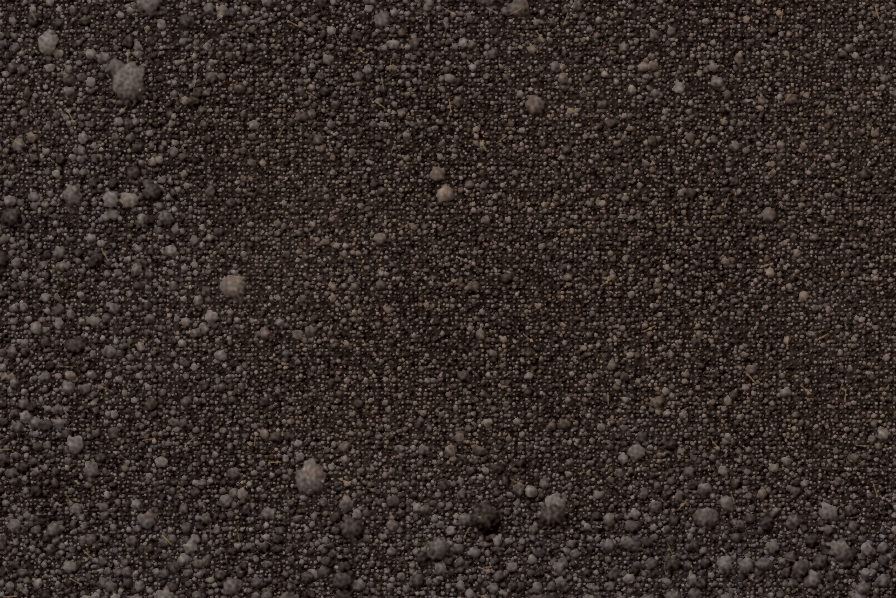
Write a Shadertoy shader that draws this texture.

```glsl
// Dark garden soil seen from above: layers of lit, rough-edged crumbs from fine
// grit to large clods, coarser toward the left, top and bottom edges,
// sprinkled with pale flecks and short straw fibres.

#define DARK_SOIL vec3(0.07, 0.04, 0.03)
#define PALE_SOIL vec3(0.52, 0.47, 0.44)
#define STRAW     vec3(0.58, 0.46, 0.32)
#define GAP_TONE  0.15
#define GRAIN_LOW 0.28
#define GRAIN_HIGH 0.80
#define RELIEF    0.30
#define ROUGHNESS 0.55
#define SHADOW    0.50
#define GRIT      0.42
#define LIGHT_DIR vec2(-0.45, 0.89)

vec3 hash3(vec2 p) {
    vec3 h = fract(p.xyx * vec3(0.1031, 0.1030, 0.0973));
    h += dot(h, h.yxz + 33.33);
    return fract((h.xxy + h.yzz) * h.zyx);
}

vec2 gradientAt(vec2 cell) {
    return hash3(cell + 71.0).xy * 2.0 - 1.0;
}

float gradientNoise(vec2 p) {
    vec2 i = floor(p), f = p - i;
    vec2 u = f * f * f * (f * (f * 6.0 - 15.0) + 10.0);
    float a = dot(gradientAt(i), f);
    float b = dot(gradientAt(i + vec2(1, 0)), f - vec2(1, 0));
    float c = dot(gradientAt(i + vec2(0, 1)), f - vec2(0, 1));
    float d = dot(gradientAt(i + vec2(1, 1)), f - vec2(1, 1));
    return mix(mix(a, b, u.x), mix(c, d, u.x), u.y);
}

// Lays one size of crumbs over the tone below; count is cells per canvas height.
float addCrumbs(float tone, vec2 p, float count, float share) {
    vec2 q = p * count + count * 1.7;
    vec2 home = floor(q);
    float pixel = count / iResolution.y;
    for (int y = -1; y <= 1; y++)
    for (int x = -1; x <= 1; x++) {
        vec2 cell = home + vec2(x, y);
        vec3 place = hash3(cell);
        if (place.z > share) continue;
        vec3 look = hash3(cell + 137.0);
        float radius = mix(0.27, 0.52, look.x * look.x);
        vec2 d = (q - cell - 0.2 - 0.6 * place.xy) / radius;
        d.x *= mix(0.8, 1.2, look.z);
        float rough = gradientNoise(d * 1.5 + place.xy * 90.0);
        float dist = length(d) + ROUGHNESS * rough;
        float soft = max(0.10, 0.6 * pixel / radius);

        // Shadow falls away from the light, then the crumb covers it.
        float shade = 1.0 - smoothstep(0.75, 1.35, length(d + 0.25 * LIGHT_DIR));
        tone *= 1.0 - SHADOW * shade;
        float body = mix(GRAIN_LOW, GRAIN_HIGH, look.y);
        body += RELIEF * (dot(d, LIGHT_DIR) + 0.7 * rough) - 0.2 * dist * dist;
        tone = mix(tone, body, 1.0 - smoothstep(1.0 - soft, 1.0 + soft, dist));
    }
    return tone;
}

// Coverage of scattered thin slivers, with lengths given in cells.
float slivers(vec2 p, float count, float share, float halfLength, float halfWidth) {
    vec2 q = p * count + count * 0.37;
    vec2 home = floor(q);
    float soft = 0.6 * count / iResolution.y;
    float cover = 0.0;
    for (int y = -1; y <= 1; y++)
    for (int x = -1; x <= 1; x++) {
        vec2 cell = home + vec2(x, y);
        vec3 h = hash3(cell + 311.0);
        if (h.z > share) continue;
        float angle = 6.2832 * fract(h.x * 17.0 + h.y * 5.0);
        vec2 along = vec2(cos(angle), sin(angle));
        vec2 d = q - cell - h.xy;
        float t = clamp(dot(d, along), -halfLength, halfLength);
        float dist = length(d - along * t) - halfWidth;
        float fade = mix(0.4, 1.0, fract(h.z * 91.0));
        cover = max(cover, fade * (1.0 - smoothstep(-soft, soft, dist)));
    }
    return cover;
}

// How lumpy the ground is: 0 in the sifted middle, 1 near the coarse edges.
float coarseness(vec2 p) {
    float bottom = 1.0 - smoothstep(0.04, 0.36, p.y);
    float left = 0.75 * (1.0 - smoothstep(0.1, 0.62, p.x));
    float top = 0.7 * smoothstep(0.72, 1.0, p.y) * (1.0 - smoothstep(0.7, 1.2, p.x));
    float patches = gradientNoise(p * 4.0 + 3.0) + 0.7 * gradientNoise(p * 9.0);
    return clamp(max(bottom, max(left, top)) + 0.6 * patches, 0.0, 1.0);
}

void mainImage(out vec4 fragColor, in vec2 fragCoord) {
    vec2 p = fragCoord / iResolution.y;
    float coarse = coarseness(p);

    // Crumbs from fine grit up to rare large clods
    float tone = addCrumbs(GAP_TONE, p, 135.0, 0.95);
    tone = addCrumbs(tone, p, 88.0, mix(0.40, 0.60, coarse));
    tone = addCrumbs(tone, p, 52.0, mix(0.06, 0.62, coarse));
    tone = addCrumbs(tone, p, 31.0, mix(0.01, 0.38, coarse * coarse));
    tone = addCrumbs(tone, p, 15.0, mix(0.004, 0.07, coarse));

    // Grit on every surface, and broad uneven brightness
    tone += GRIT * (gradientNoise(p * 150.0) + 0.5 * gradientNoise(p * 70.0));
    tone += 0.08 * gradientNoise(p * 3.0 + 8.0);
    vec3 color = mix(DARK_SOIL, PALE_SOIL, clamp(tone, -0.12, 1.15));

    // Brown in the fine soil, greyer among the clods
    float warmth = 0.5 - coarse + 1.2 * gradientNoise(p * 45.0);
    color += warmth * tone * vec3(0.035, 0.004, -0.028);

    // Pale mineral flecks and straw
    color = mix(color, STRAW, 0.75 * slivers(p, 62.0, 0.09, 0.06, 0.09));
    color = mix(color, STRAW, 0.65 * slivers(p, 24.0, 0.13, 0.24, 0.03));
    fragColor = vec4(clamp(color, 0.0, 1.0), 1.0);
}
```
